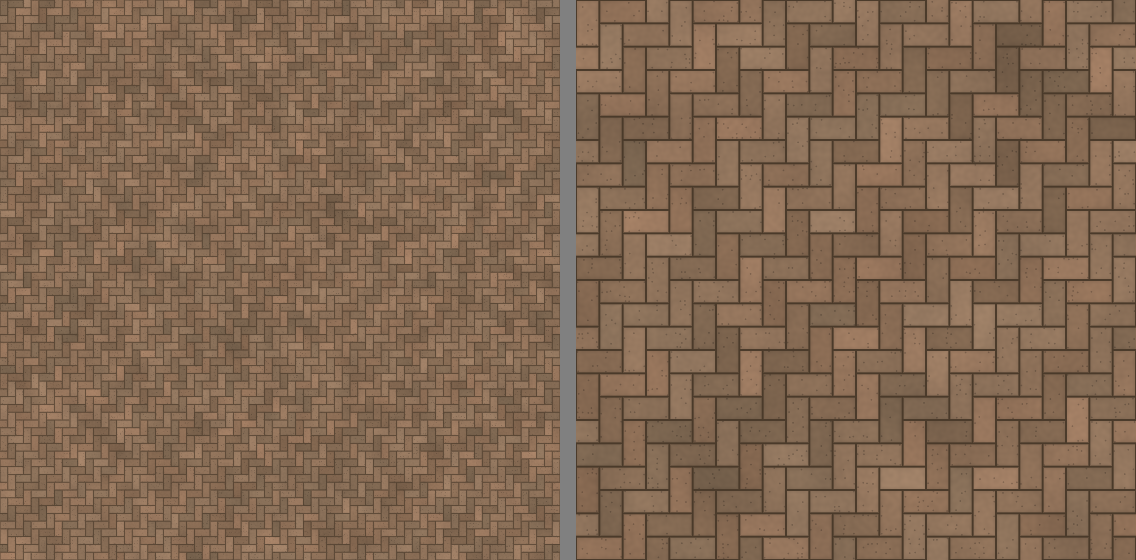
Left, the full canvas; right, a detail of the centre.
This texture is drawn by a WebGL 2 fragment shader. Its source:

```glsl
#version 300 es
precision highp float;
// Seamless herringbone paving of two-by-one clay bricks with thin dark joints.
uniform vec2 u_resolution;
out vec4 fragColor;

const float CELLS = 72.0;           // half-brick cells across and down, a multiple of 4
const float JOINT_HALF = 0.042;     // half joint width, in cells
const vec3 BRICK_DARK = vec3(0.475, 0.382, 0.297);
const vec3 BRICK_LIGHT = vec3(0.632, 0.500, 0.398);
const vec3 JOINT = vec3(0.290, 0.228, 0.165);

// Integer hash: three values in 0..1 for a lattice point and a seed.
vec3 hash3(vec2 p, float seed) {
    uvec3 v = uvec3(ivec3(vec3(p, seed))) * 1664525u + 1013904223u;
    v += v.yzx * v.zxy;
    v ^= v >> 16u;
    v += v.yzx * v.zxy;
    return vec3(v >> 8u) / 16777216.0;
}

float cornerGradient(vec2 cell, vec2 corner, vec2 f, float period, float seed) {
    float angle = 6.2831853 * hash3(mod(cell + corner, period), seed).x;
    return dot(vec2(cos(angle), sin(angle)), f - corner);
}

// Gradient noise over the canvas, wrapping after a whole number of cells.
float gradientNoise(vec2 uv, float period, float seed) {
    vec2 p = uv * period;
    vec2 cell = floor(p);
    vec2 f = p - cell;
    vec2 s = f * f * f * (f * (f * 6.0 - 15.0) + 10.0);
    float a = cornerGradient(cell, vec2(0, 0), f, period, seed);
    float b = cornerGradient(cell, vec2(1, 0), f, period, seed);
    float c = cornerGradient(cell, vec2(0, 1), f, period, seed);
    float d = cornerGradient(cell, vec2(1, 1), f, period, seed);
    return mix(mix(a, b, s.x), mix(c, d, s.x), s.y);
}

float fbm(vec2 uv, float period, float seed) {
    float sum = 0.0, gain = 1.0;
    for (int i = 0; i < 3; i++) {
        sum += gain * gradientNoise(uv, period, seed + float(i));
        period *= 2.0;
        gain *= 0.5;
    }
    return sum;
}

// Finds the brick at p: its wrapped origin and the distance to its edge.
void herringbone(vec2 p, out vec2 id, out float edge) {
    vec2 cell = floor(p);
    float k = mod(cell.x + cell.y, 4.0);    // 0,1: lying brick; 2,3: standing brick
    vec2 along = k < 1.5 ? vec2(1, 0) : vec2(0, 1);
    vec2 origin = cell - along * mod(k, 2.0);
    vec2 local = p - origin;
    vec2 toEdge = min(local, 1.0 + along - local);
    edge = min(toEdge.x, toEdge.y);
    id = mod(origin, CELLS);
}

// Share of a pixel covered by a line of given half width at distance d.
float lineCoverage(float d, float halfWidth, float pixel) {
    float hi = min(d + 0.5 * pixel, halfWidth);
    float lo = max(d - 0.5 * pixel, -halfWidth);
    return clamp((hi - lo) / pixel, 0.0, 1.0);
}

// Sparse round pores, one candidate in each cell of a wrapping grid.
float pores(vec2 uv, float period, float pixel) {
    vec2 p = uv * period;
    vec2 cell = floor(p);
    vec3 h = hash3(mod(cell, period), 31.0);
    float d = length(p - cell - mix(vec2(0.3), vec2(0.7), h.xy));
    float soft = max(pixel, 0.12);
    return step(0.86, h.z) * (1.0 - smoothstep(0.18 - 0.5 * soft, 0.18 + 0.5 * soft, d));
}

void main() {
    vec2 uv = gl_FragCoord.xy / u_resolution;
    float pixel = CELLS / min(u_resolution.x, u_resolution.y);
    vec2 id;
    float edge;
    herringbone(uv * CELLS, id, edge);

    // Each brick has its own tone and a slight shift from red to olive.
    vec3 h = hash3(id, 7.0);
    float tone = mix(h.x, h.y, 0.25);
    vec3 color = mix(BRICK_DARK, BRICK_LIGHT, tone);
    color += (h.z - 0.5) * vec3(0.022, -0.006, -0.012);

    // Broad stains, fine grain and pores.
    float stain = fbm(uv, 18.0, 11.0);
    float grain = gradientNoise(uv, 288.0, 23.0);
    color *= 1.0 + 0.10 * stain + 0.045 * grain;
    color *= 1.0 - 0.20 * pores(uv, 360.0, pixel * 5.0);

    // Softly worn edges, then the joints.
    color *= 1.0 - 0.07 * (1.0 - smoothstep(0.0, 0.20, edge));
    color = mix(color, JOINT, lineCoverage(edge, JOINT_HALF, pixel));
    fragColor = vec4(color, 1.0);
}
```
